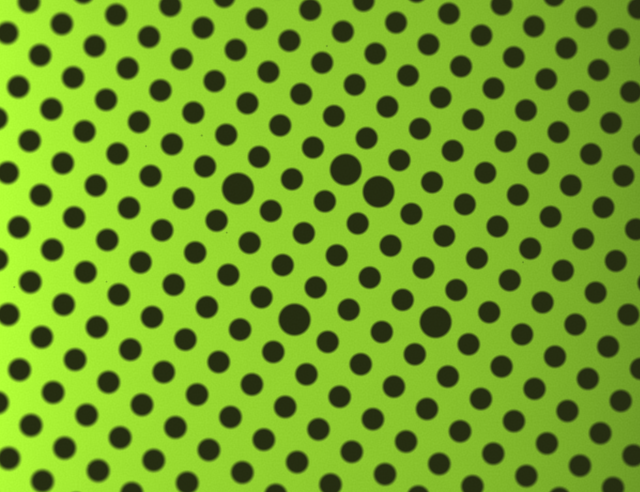
Write a Shadertoy shader that draws this pattern.

```glsl
// Dark round dots on a tilted, slightly receding lattice over unevenly lit lime green.

// Lattice, in canvas heights
const vec2 ORIGIN = vec2(0.7695, 0.6102);
const vec2 STEP_ROW = vec2(0.06666, -0.04497);
const vec2 STEP_COLUMN = vec2(0.04229, 0.06432);
const float RECESSION = 0.0024;      // shrink per step along the column

// Dots
const float SMALL_RADIUS = 0.0222;
const float LARGE_RADIUS = 0.0320;
const int LARGE_COUNT = 5;
const vec2 LARGE_CELLS[LARGE_COUNT] = vec2[](
    vec2(0.0, 0.0), vec2(-1.0, 0.0), vec2(-3.0, -2.0), vec2(0.0, -4.0), vec2(3.0, -2.0));
const float FOCUS_BLUR = 0.0037;
const float EDGE_BLUR = 0.0050;      // extra softness away from the focus
const vec2 FOCUS = vec2(0.65, 0.52);

// Colour and light
const vec3 DOT_COLOR = vec3(0.145, 0.175, 0.068);
const vec3 LIGHT_TINT = vec3(0.70, 1.0, 0.17);
const vec3 LIGHT_BASE = vec3(0.0, 0.0, 0.045);
const float MID_LIGHT = 0.815;
const float LIGHT_SLOPE = 0.22;
const float LIGHT_FALLOFF = 0.64;

// Wear
const float GRAIN_SCALE = 230.0;
const float GRAIN_AMOUNT = 0.022;
const float MOTTLE_SCALE = 24.0;
const float MOTTLE_AMOUNT = 0.010;
const float SPECK_GRID = 8.0;
const float SPECK_CHANCE = 0.07;
const float SPECK_DARKNESS = 0.25;

vec2 hash2(vec2 p) {
    vec3 q = fract(p.xyx * vec3(0.1031, 0.1030, 0.0973));
    q += dot(q, q.yzx + 33.33);
    return fract((q.xx + q.yz) * q.zy);
}

float gradientDot(vec2 corner, vec2 offset) {
    return dot(hash2(corner) * 2.0 - 1.0, offset);
}

float gradientNoise(vec2 p) {
    vec2 i = floor(p), f = fract(p);
    vec2 u = f * f * f * (f * (f * 6.0 - 15.0) + 10.0);
    vec2 e = vec2(1.0, 0.0);
    return mix(mix(gradientDot(i, f), gradientDot(i + e, f - e), u.x),
               mix(gradientDot(i + e.yx, f - e.yx), gradientDot(i + 1.0, f - 1.0), u.x), u.y);
}

// Signed distance to the dot of the nearest lattice cell
float dotDistance(vec2 p) {
    mat2 lattice = mat2(STEP_ROW, STEP_COLUMN);
    vec2 flatCell = inverse(lattice) * (p - ORIGIN);
    vec2 cell = round(flatCell / (1.0 - RECESSION * flatCell.y));
    float depth = 1.0 + RECESSION * cell.y;
    vec2 center = ORIGIN + lattice * cell / depth;

    float radius = SMALL_RADIUS;
    for (int k = 0; k < LARGE_COUNT; k++) {
        vec2 gap = abs(cell - LARGE_CELLS[k]);
        if (max(gap.x, gap.y) < 0.5) radius = LARGE_RADIUS;
    }
    return length(p - center) - radius / depth;
}

// Illumination falling from left to right
float lightLevel(vec2 uv) {
    float t = uv.x - 0.5;
    float v = uv.y - 0.45;
    return MID_LIGHT - LIGHT_SLOPE * t - LIGHT_FALLOFF * t * t * t - 0.10 * v * v;
}

// Sparse tiny dust
float speckMask(vec2 p, float pixel) {
    vec2 cell = floor(p * SPECK_GRID);
    vec2 center = (cell + 0.2 + 0.6 * hash2(cell + 17.0)) / SPECK_GRID;
    vec2 trait = hash2(cell + 91.0);
    float radius = mix(0.001, 0.002, trait.y);
    float mask = 1.0 - smoothstep(-pixel, pixel, length(p - center) - radius);
    return mask * step(trait.x, SPECK_CHANCE);
}

void mainImage(out vec4 fragColor, in vec2 fragCoord) {
    vec2 uv = fragCoord / iResolution.xy;
    vec2 p = fragCoord / iResolution.y;
    float pixel = 1.0 / iResolution.y;

    // Lit ground
    float light = lightLevel(uv) + MOTTLE_AMOUNT * gradientNoise(p * MOTTLE_SCALE);
    light *= 1.0 - SPECK_DARKNESS * speckMask(p, pixel);
    vec3 ground = LIGHT_BASE + LIGHT_TINT * light;

    // Dots with focus softness
    float blur = max(pixel, FOCUS_BLUR + EDGE_BLUR * dot(uv - FOCUS, uv - FOCUS));
    float coverage = 1.0 - smoothstep(-blur, blur, dotDistance(p));
    vec3 color = mix(ground, DOT_COLOR, coverage);

    // Fine grain, weaker inside the dots
    float grain = gradientNoise(p * GRAIN_SCALE) * GRAIN_AMOUNT;
    color += grain * mix(1.0, 0.4, coverage);
    fragColor = vec4(clamp(color, 0.0, 1.0), 1.0);
}
```
